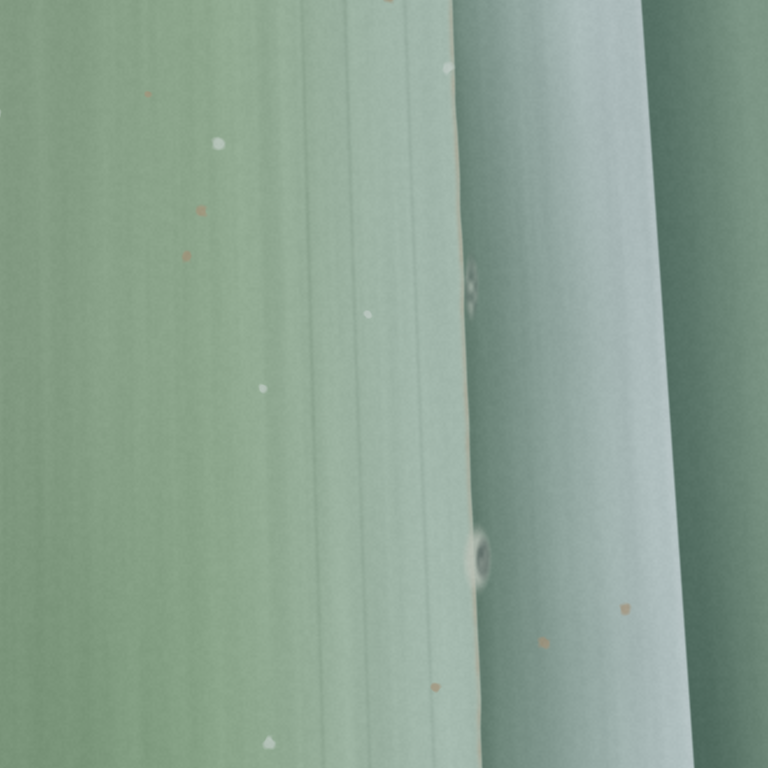
Write a WebGL 2 fragment shader that draws this texture.

```glsl
#version 300 es
precision highp float;
// Three overlapping blue-green leaf blades with fine veins, pale rims and small scars.

uniform vec2 u_resolution;
out vec4 outColor;

// Blade edges: x at the top of the canvas and drift towards the bottom
const vec2 FRONT_EDGE = vec2(0.589, 0.040);
const vec2 MIDDLE_EDGE = vec2(0.835, 0.069);
const float EDGE_SOFT = 0.0022;

const vec3 FRONT_SHADE = vec3(0.495, 0.590, 0.495);
const vec3 FRONT_GREEN = vec3(0.555, 0.655, 0.555);
const vec3 FRONT_PALE = vec3(0.640, 0.722, 0.680);
const vec3 MIDDLE_SHADE = vec3(0.405, 0.505, 0.455);
const vec3 MIDDLE_GREEN = vec3(0.540, 0.625, 0.595);
const vec3 MIDDLE_PALE = vec3(0.685, 0.745, 0.745);
const vec3 BACK_SHADE = vec3(0.325, 0.430, 0.385);
const vec3 BACK_GREEN = vec3(0.485, 0.585, 0.520);
const vec3 RIM_TAN = vec3(0.660, 0.665, 0.600);
const vec3 RIM_WHITE = vec3(0.720, 0.770, 0.775);
const vec3 SCAR_PALE = vec3(0.730, 0.760, 0.720);
const vec3 SCAR_DARK = vec3(0.370, 0.430, 0.410);
const vec3 SPECK_WHITE = vec3(0.760, 0.800, 0.780);
const vec3 SPECK_TAN = vec3(0.640, 0.570, 0.470);

const float VEIN_STRENGTH = 0.040;
const float GRAIN_STRENGTH = 0.028;
const float SPECK_CELLS = 9.0;
const float SPECK_CHANCE = 0.20;

float hash(vec2 p) {
  uvec2 q = uvec2(ivec2(floor(p)) + 4096) * uvec2(1597334673u, 3812015801u);
  uint n = (q.x ^ q.y) * 1597334673u;
  n = (n ^ (n >> 15)) * 2246822519u;
  return float((n ^ (n >> 13)) >> 8) / 16777216.0;
}

float noise(vec2 p) {
  vec2 i = floor(p), f = fract(p);
  f = f * f * (3.0 - 2.0 * f);
  return mix(mix(hash(i), hash(i + vec2(1, 0)), f.x),
             mix(hash(i + vec2(0, 1)), hash(i + vec2(1, 1)), f.x), f.y);
}

float bump(float d, float width) { return exp(-d * d / (width * width)); }

float blob(vec2 p, vec2 center, vec2 radius) {
  vec2 d = (p - center) / radius;
  return 1.0 - smoothstep(0.5, 1.15, length(d));
}

// Lengthwise streaks in three widths, slowly changing along the blade
float veins(float s, float y) {
  return 0.5 * noise(vec2(s * 38.0, y * 1.2)) + 0.3 * noise(vec2(s * 85.0, y * 2.0 + 9.0))
       + 0.2 * noise(vec2(s * 170.0, y * 3.0 + 20.0)) - 0.5;
}

vec3 frontBlade(vec2 p, float drop) {
  float s = p.x - FRONT_EDGE.y * drop * p.x / FRONT_EDGE.x;
  vec3 c = mix(FRONT_SHADE, FRONT_GREEN, smoothstep(-0.05, 0.27, s));
  c = mix(c, FRONT_PALE, smoothstep(0.24, 0.60, s));
  c -= vec3(0.035, 0.025, 0.035) * smoothstep(0.4, 1.0, drop) * (1.0 - smoothstep(0.15, 0.45, s));
  c += veins(s, p.y) * VEIN_STRENGTH * 1.25;
  // Long grooves, spaced wider towards the rim
  for (int i = 0; i < 3; i++) {
    float k = float(i);
    c -= 0.032 * bump(s - (0.393 + 0.045 * k + 0.011 * k * k), 0.0030);
  }
  return c;
}

vec3 middleBlade(vec2 p, float drop, float fromLeft, float span) {
  float s = fromLeft / span;
  float lift = 0.13 * (1.0 - smoothstep(0.0, 0.55, drop));
  vec3 c = mix(MIDDLE_SHADE, MIDDLE_GREEN, smoothstep(-0.05, 0.48, s + lift));
  c = mix(c, MIDDLE_PALE, smoothstep(0.30, 1.0, s + lift));
  c += veins(s * 0.24 + 3.0, p.y) * VEIN_STRENGTH * 1.3;
  c += 0.025 * (noise(p * vec2(12.0, 7.0)) - 0.5);
  return c - 0.025 * bump(fromLeft, 0.014);
}

vec3 backBlade(vec2 p, float drop, float fromLeft) {
  vec3 c = mix(BACK_SHADE, BACK_GREEN, smoothstep(-0.01, 0.155, fromLeft));
  c -= 0.025 * smoothstep(0.5, 1.0, drop);
  return c + veins(fromLeft + 6.0, p.y) * VEIN_STRENGTH * 0.6;
}

// One possible fleck per grid cell; neighbours are visited so none is cut off
vec3 addSpecks(vec3 c, vec2 p) {
  for (int j = -1; j <= 1; j++)
    for (int i = -1; i <= 1; i++) {
      vec2 cell = floor(p * SPECK_CELLS) + vec2(i, j);
      vec2 at = (cell + vec2(hash(cell + 31.0), hash(cell + 67.0))) / SPECK_CELLS;
      float radius = mix(0.004, 0.011, hash(cell + 113.0));
      float ragged = 0.7 + 0.6 * noise(p * 160.0);
      float present = step(hash(cell + 7.0), SPECK_CHANCE) * step(at.x, 0.83);
      vec3 tint = mix(SPECK_TAN, SPECK_WHITE, step(0.35, hash(cell + 151.0)));
      c = mix(c, tint, 0.7 * present * blob(p, at, vec2(radius * ragged)));
    }
  return c;
}

void main() {
  vec2 p = gl_FragCoord.xy / u_resolution;
  float drop = 1.0 - p.y;
  float soft = max(EDGE_SOFT, 0.8 / u_resolution.x);
  float wobble = 0.003 * (noise(vec2(p.y * 22.0, 4.0)) - 0.5);
  float front = p.x - FRONT_EDGE.x - FRONT_EDGE.y * drop - wobble;
  float middle = p.x - MIDDLE_EDGE.x - MIDDLE_EDGE.y * drop;

  // Blades from back to front, each with its rim
  vec3 c = backBlade(p, drop, middle);
  vec3 mid = middleBlade(p, drop, front, front - middle);
  mid = mix(mid, RIM_WHITE, 0.55 * bump(middle + 0.004, 0.005));
  c = mix(c, mid, 1.0 - smoothstep(-soft, soft, middle));
  vec3 near = frontBlade(p, drop);
  near = mix(near, RIM_TAN, (0.4 + 0.5 * noise(vec2(p.y * 45.0, 2.0))) * bump(front + 0.002, 0.004));
  c = mix(c, near, 1.0 - smoothstep(-soft, soft, front));
  c = addSpecks(c, p);

  // Frayed scar and torn scar on the front rim
  float fray = noise(p * vec2(150.0, 75.0));
  c = mix(c, mix(SCAR_DARK, SCAR_PALE, fray), 0.6 * blob(p, vec2(0.614, 0.627), vec2(0.010, 0.046)));
  c = mix(c, SCAR_PALE, 0.8 * blob(p, vec2(0.621, 0.272), vec2(0.019, 0.045)));
  c = mix(c, SCAR_DARK, (0.5 + 0.5 * fray) * blob(p, vec2(0.629, 0.272), vec2(0.010, 0.030)));

  // Fine surface grain
  c += GRAIN_STRENGTH * (0.6 * noise(p * 330.0) + 0.4 * noise(p * 130.0 + 50.0) - 0.5);
  outColor = vec4(clamp(c, 0.0, 1.0), 1.0);
}
```
